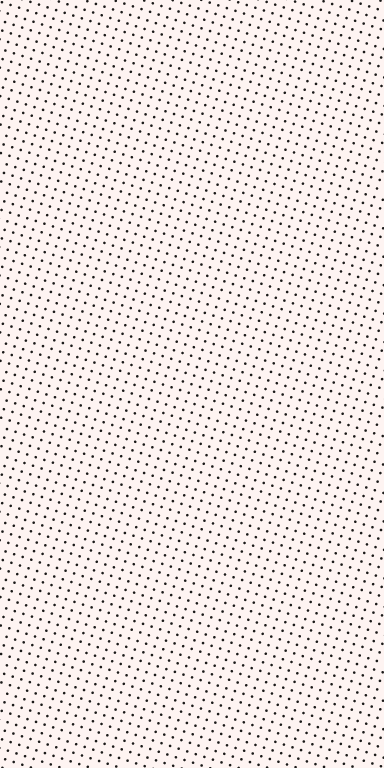
This pattern is drawn by a WebGL 1 fragment shader. Its source:

```glsl
precision highp float;

uniform vec2 u_resolution;

const float DOTS_PER_WIDTH = 42.667; // lattice cells per canvas width
const float TILT = 0.31;             // clockwise lattice rotation, radians
const float DOT_RADIUS = 0.142;      // fraction of a cell
const vec2 LATTICE_SHIFT = vec2(0.25, 0.4);
const vec3 PAPER = vec3(0.995, 0.958, 0.948);
const vec3 INK = vec3(0.105, 0.1, 0.098);

vec2 rotateClockwise(vec2 p, float angle) {
  float c = cos(angle);
  float s = sin(angle);
  return vec2(c * p.x - s * p.y, s * p.x + c * p.y);
}

// Signed distance to the nearest dot, in cells
float dotLattice(vec2 p) {
  vec2 cell = fract(p + LATTICE_SHIFT) - 0.5;
  return length(cell) - DOT_RADIUS;
}

void main() {
  vec2 p = gl_FragCoord.xy / u_resolution.x;
  vec2 lattice = rotateClockwise(p * DOTS_PER_WIDTH, TILT);

  // Linear coverage over one pixel
  float pixel = DOTS_PER_WIDTH / u_resolution.x;
  float coverage = clamp(0.5 - dotLattice(lattice) / pixel, 0.0, 1.0);

  gl_FragColor = vec4(mix(PAPER, INK, coverage), 1.0);
}
```
